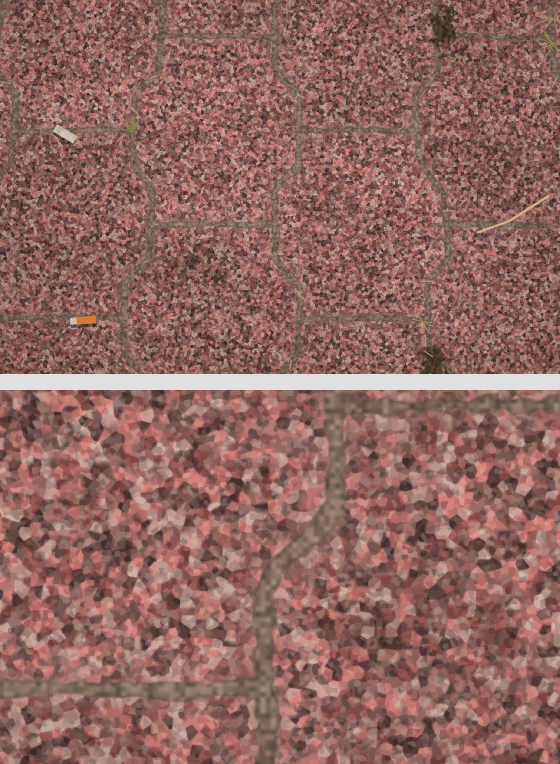
Top, the full canvas; bottom, a detail of the centre.
This texture is drawn by a Shadertoy shader. Its source:

```glsl
// Worn red concrete pavers with interlocking bulged sides, sandy joints and scattered litter.
#define COLUMN 0.375    // spacing of the upright joints
#define ROW 0.502       // height of one paver
#define CENTRE_X 0.768  // place of joint number zero
#define FIRST_ROW 0.098 // height of the first cross joint, from the top
#define SWAY 0.031      // sideways swing of the upright joints
#define SPREAD 0.13     // widening of the columns towards the bottom
#define JOINT 0.0078    // half width of a joint
#define GRAIN 0.0088    // size of the stone chips
#define CONTRAST 1.45   // contrast between the chips

const vec3 MEAN = vec3(0.535, 0.365, 0.34);
const vec3 CHIPS[6] = vec3[6](
    vec3(0.57, 0.40, 0.37), vec3(0.49, 0.29, 0.27), vec3(0.69, 0.43, 0.40),
    vec3(0.46, 0.33, 0.31), vec3(0.33, 0.23, 0.22), vec3(0.67, 0.54, 0.50));
const vec3 SAND = vec3(0.50, 0.42, 0.36);
const vec3 STRAW = vec3(0.76, 0.64, 0.48);
const vec3 GRASS = vec3(0.53, 0.53, 0.27);
const vec3 MOSS = vec3(0.22, 0.18, 0.13);
const vec3 PAPER = vec3(0.82, 0.77, 0.73);
const vec3 FILTER = vec3(0.86, 0.50, 0.20);

float hash(vec2 p) {
    vec3 q = fract(p.xyx * 0.1031);
    q += dot(q, q.yzx + 33.33);
    return fract((q.x + q.y) * q.z);
}

float noise(vec2 p) {
    vec2 i = floor(p), f = fract(p);
    f *= f * (3.0 - 2.0 * f);
    return mix(mix(hash(i), hash(i + vec2(1, 0)), f.x),
               mix(hash(i + vec2(0, 1)), hash(i + 1.0), f.x), f.y);
}

// Softly blended cells, each with a colour from the palette
vec3 chips(vec2 p) {
    vec2 cell = floor(p);
    vec4 sum = vec4(0);
    for (int y = -1; y <= 1; y++)
    for (int x = -1; x <= 1; x++) {
        vec2 id = cell + vec2(x, y);
        vec2 d = id + vec2(hash(id + 7.3), hash(id + 51.7)) - p;
        float w = exp(-14.0 * dot(d, d));
        sum += w * vec4(CHIPS[int(hash(id + 23.1) * 5.99)], 1);
    }
    return sum.rgb / sum.a;
}

float oddSign(float k) { return mod(k, 2.0) > 0.5 ? 1.0 : -1.0; }

// Horizontal place of upright joint k at height y
float jointX(float k, float y) {
    float tri = abs(fract((y - FIRST_ROW) / ROW) - 0.5) * 4.0 - 1.0;
    float wave = smoothstep(-0.38, 0.38, tri) * 2.0 - 1.0;
    return CENTRE_X + k * COLUMN * (1.0 + SPREAD * (y - 0.225)) + SWAY * wave * oddSign(k);
}

// Coverage of a flat-ended stick from a to b with half width r
float stick(vec2 p, vec2 a, vec2 b, float r) {
    vec2 axis = normalize(b - a), q = p - 0.5 * (a + b);
    float along = abs(dot(q, axis)) - 0.5 * length(b - a);
    float across = abs(dot(q, vec2(-axis.y, axis.x))) - r;
    float px = 1.0 / iResolution.y;
    return 1.0 - smoothstep(-0.5 * px, 0.7 * px, max(along, across));
}

// Fan of thin blades around a root
float tuft(vec2 p, vec2 root, float size) {
    float cover = 0.0;
    for (float i = 0.0; i < 11.0; i++) {
        float angle = 6.283 * hash(root * 91.0 + i);
        vec2 tip = root + size * (0.4 + 0.6 * hash(vec2(i, 4))) * vec2(cos(angle), sin(angle));
        cover = max(cover, stick(p, root, tip, 0.0012));
    }
    return cover;
}

void mainImage(out vec4 fragColor, in vec2 fragCoord) {
    vec2 uv = fragCoord / iResolution.xy;
    vec2 p = vec2(fragCoord.x, iResolution.y - fragCoord.y) / iResolution.y;
    vec2 w = p + 0.009 * (vec2(noise(p * 11.0), noise(p * 11.0 + 40.0)) - 0.5);

    // Distance to the upright and cross joints
    float k = round((w.x - CENTRE_X) / (COLUMN * (1.0 + SPREAD * (w.y - 0.225))));
    float side = w.x - jointX(k, w.y);
    float slope = (jointX(k, w.y + 0.002) - jointX(k, w.y - 0.002)) / 0.004;
    float upright = abs(side) / sqrt(1.0 + slope * slope);
    float column = side < 0.0 ? k - 1.0 : k;
    float row = (w.y - FIRST_ROW) / ROW + (oddSign(column) < 0.0 ? 0.5 : 0.0);
    float cross = abs(row - round(row)) * ROW + 0.0015;
    float blend = max(0.018 - abs(upright - cross), 0.0) / 0.018;
    float d = min(upright, cross) - 0.0045 * blend * blend - JOINT;
    d += 0.006 * (noise(p * 95.0) - 0.5) + 0.004 * (noise(p * 32.0) - 0.5);

    // Pavers: chips, mottling, tone of each one and pale worn rims
    vec3 stone = mix(chips(p / GRAIN), chips(p / GRAIN * 1.9 + 60.0), 0.35);
    vec3 brick = MEAN + (stone - MEAN) * CONTRAST;
    brick *= 0.90 + 0.13 * noise(p * 7.0) + 0.09 * noise(p * 24.0);
    brick *= 0.97 + 0.06 * hash(vec2(column, floor(row)) + 17.0);
    brick = mix(brick, vec3(0.67, 0.50, 0.46), 0.34 * exp(-max(d, 0.0) / 0.013));

    // Sand with fine grit and a shaded edge
    vec3 sand = SAND * (0.62 + 0.5 * noise(p * 210.0) + 0.25 * noise(p * 60.0));
    sand *= 1.0 - 0.24 * exp(-abs(d) / 0.0025);
    vec3 color = mix(sand, brick, smoothstep(-0.0025, 0.0025, d));

    // Moss in the joints
    float patchy = 0.05 * noise(p * 45.0) + 0.035 * noise(p * 130.0);
    float moss = min(length((p - vec2(1.19, 0.085)) * vec2(1.0, 0.8)),
                     length(p - vec2(1.155, 0.975)));
    color = mix(color, MOSS * (0.6 + noise(p * 180.0)), 0.85 * smoothstep(0.012, -0.012, moss + patchy - 0.078));

    // Loose straw, mostly along the joints
    for (float i = 0.0; i < 34.0; i++) {
        float y = hash(vec2(i, 3)), angle = 6.283 * hash(vec2(i, 9));
        vec2 c = vec2(jointX(floor(5.0 * hash(vec2(i, 5))) - 2.0, y), y);
        c.x += (hash(vec2(i, 13)) - 0.5) * (mod(i, 3.0) < 1.0 ? 0.35 : 0.02);
        vec2 reach = (0.004 + 0.012 * hash(vec2(i, 21))) * vec2(cos(angle), sin(angle));
        color = mix(color, STRAW, 0.8 * stick(p, c - reach, c + reach, 0.0015));
    }
    color = mix(color, GRASS, 0.8 * tuft(p, vec2(0.35, 0.352), 0.042));
    color = mix(color, GRASS * 1.15, 0.8 * tuft(p, vec2(1.48, 0.118), 0.05));
    color = mix(color, STRAW, 0.7 * max(tuft(p, vec2(1.48, 0.05), 0.05), tuft(p, vec2(1.13, 0.86), 0.035)));

    // Bent twig and two cigarette ends
    vec2 bend = vec2(1.36, 0.592);
    float twig = max(stick(p, vec2(1.275, 0.622), bend, 0.0025), stick(p, bend, vec2(1.468, 0.523), 0.003));
    color = mix(color, STRAW * 1.1, twig);
    color *= 1.0 - 0.4 * max(stick(p, vec2(0.19, 0.869), vec2(0.258, 0.865), 0.008),
                             stick(p, vec2(0.147, 0.35), vec2(0.199, 0.383), 0.01));
    color = mix(color, PAPER, stick(p, vec2(0.188, 0.859), vec2(0.207, 0.858), 0.009));
    color = mix(color, FILTER, stick(p, vec2(0.205, 0.858), vec2(0.257, 0.854), 0.010));
    color = mix(color, PAPER * (0.85 + 0.2 * noise(p * 90.0)), stick(p, vec2(0.147, 0.342), vec2(0.201, 0.374), 0.011));

    // Falloff of light towards the corners
    vec2 v = uv - 0.5;
    color *= 1.05 - 0.32 * dot(v, v);
    fragColor = vec4(clamp(color, 0.0, 1.0), 1.0);
}
```
